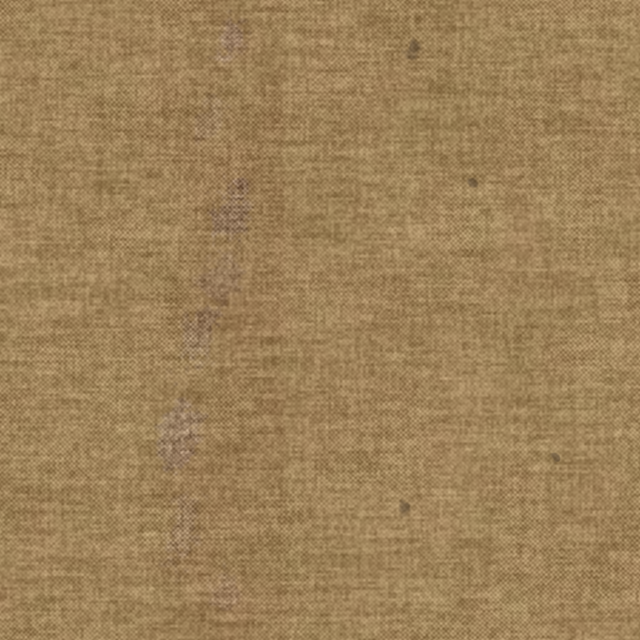
Write a WebGL 2 fragment shader that draws this texture.

```glsl
#version 300 es
precision highp float;

uniform vec2 u_resolution;
out vec4 fragColor;

const float PI = 3.14159265;
const float THREADS = 268.0;
const int WORN_COUNT = 8;
const int SPECK_COUNT = 4;

float hash(vec2 p) {
  vec3 q = fract(vec3(p.xyx) * 0.1031);
  q += dot(q, q.yzx + 33.33);
  return fract((q.x + q.y) * q.z);
}

// Signed value noise in -1..1
float noise(vec2 p) {
  vec2 cell = floor(p);
  vec2 f = fract(p);
  f = f * f * (3.0 - 2.0 * f);
  float low = mix(hash(cell), hash(cell + vec2(1.0, 0.0)), f.x);
  float high = mix(hash(cell + vec2(0.0, 1.0)), hash(cell + 1.0), f.x);
  return 2.0 * mix(low, high, f.y) - 1.0;
}

float fbm(vec2 p) {
  float sum = 0.0;
  float gain = 0.55;
  for (int i = 0; i < 4; i++) {
    sum += gain * noise(p);
    p = mat2(1.6, 1.2, -1.2, 1.6) * p + 17.3;
    gain *= 0.55;
  }
  return sum;
}

// Crossing threads with a slightly wandering pitch
float weave(vec2 p) {
  vec2 drift = vec2(noise(p * 14.0), noise(p * 14.0 + 51.0)) * 0.0022;
  vec2 phase = (p + drift) * THREADS * PI;
  return cos(phase.x) * cos(phase.y);
}

// Long fibres of uneven tone in both directions
float slubs(vec2 p) {
  float weft = noise(p * vec2(26.0, 235.0) + 7.0);
  float warp = noise(p * vec2(235.0, 30.0) + 83.0);
  float bands = noise(p * vec2(4.0, 90.0) + 31.0);
  return 0.046 * weft + 0.032 * warp + 0.018 * bands;
}

// Ragged abraded patches strung along a vertical strip
float wornPatches(vec2 p) {
  float cover = 0.0;
  float ragged = 0.55 * fbm(p * 32.0) + 0.3 * noise(p * 120.0);
  for (int i = 0; i < WORN_COUNT; i++) {
    float id = float(i);
    float x = 0.32 + 0.14 * (hash(vec2(id, 3.0)) - 0.5);
    float y = (id + 0.2 + 0.6 * hash(vec2(id, 9.0))) / float(WORN_COUNT);
    vec2 size = vec2(0.026, 0.032) + vec2(0.014, 0.05) * hash(vec2(id, 14.0));
    vec2 d = p - vec2(x, y);
    d.x -= d.y * 0.25;
    float strength = 0.4 + 0.6 * hash(vec2(id, 27.0));
    float patchMask = 1.0 - smoothstep(0.45, 1.0, length(d / size) + ragged);
    cover = max(cover, strength * patchMask);
  }
  return cover;
}

// Few small dark stains on the plain side
float specks(vec2 p) {
  float cover = 0.0;
  float wobble = 0.5 * noise(p * 110.0);
  for (int i = 0; i < SPECK_COUNT; i++) {
    float id = float(i);
    vec2 center = vec2(0.5 + 0.48 * hash(vec2(id, 41.0)), hash(vec2(id, 58.0)));
    float radius = 0.008 + 0.009 * hash(vec2(id, 66.0));
    float d = length(p - center) / radius + wobble;
    cover = max(cover, 1.0 - smoothstep(0.25, 1.0, d));
  }
  return cover;
}

void main() {
  vec2 p = gl_FragCoord.xy / u_resolution;
  vec3 cloth = vec3(0.619, 0.509, 0.348);
  vec3 wornColor = vec3(0.595, 0.495, 0.395);
  vec3 stainColor = vec3(0.40, 0.32, 0.22);

  float grain = noise(p * 225.0 + 13.0);
  float blotch = fbm(p * 6.0 + 4.0);
  float worn = wornPatches(p);

  // Woven tone
  float clarity = 0.8 + 0.5 * noise(p * 11.0 + 20.0);
  float tone = 0.052 * clarity * weave(p) + slubs(p);
  tone += 0.062 * grain + 0.026 * blotch;

  // Shaded strip ending at a faint seam
  float seam = 0.444 + 0.004 * noise(vec2(p.y * 9.0, 2.0));
  float strip = smoothstep(0.18, 0.40, p.x) * (1.0 - smoothstep(seam - 0.006, seam + 0.006, p.x));
  tone -= strip * (0.016 + 0.012 * p.y);

  // Worn fibres, warm casts and stains
  vec3 color = mix(cloth, wornColor, worn * 0.9);
  color += tone * vec3(1.0, 1.0, 0.95) * (1.0 + 0.45 * worn);
  color += worn * 0.09 * smoothstep(0.3, 0.9, noise(p * 150.0 + 71.0));
  color += vec3(0.010, -0.004, 0.006) * (fbm(p * 16.0 + 90.0) + strip * 0.4);
  color = mix(color, stainColor + 0.5 * tone, 0.75 * specks(p));

  fragColor = vec4(clamp(color, 0.0, 1.0), 1.0);
}
```
